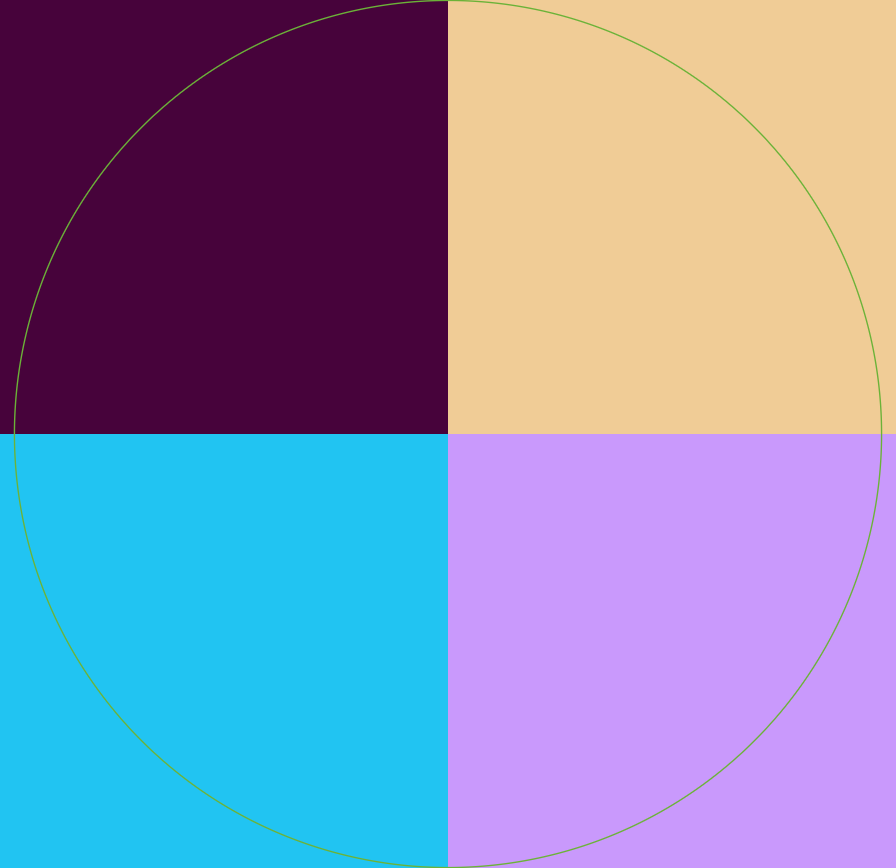
This background is drawn by a WebGL 1 fragment shader. Its source:

```glsl
precision highp float;

// Four flat colour quadrants meeting at the canvas centre, with a thin
// green circle spanning the full height. Signed distances in units of the
// canvas height give antialiased edges for both the split and the ring.

uniform vec2 u_resolution;

const vec3 PLUM = vec3(0.28, 0.01, 0.23);
const vec3 SAND = vec3(0.94, 0.80, 0.59);
const vec3 CYAN = vec3(0.13, 0.77, 0.95);
const vec3 LILAC = vec3(0.79, 0.60, 0.99);
const vec3 GREEN = vec3(0.42, 0.70, 0.22);

const float RING_RADIUS = 0.4995;
const float RING_WIDTH = 0.0016;

// Coverage of the positive side of an edge, blended over one pixel.
float coverage(float dist, float pixel) {
  return clamp(dist / pixel + 0.5, 0.0, 1.0);
}

// Colour of the four quadrants around the origin.
vec3 quadrants(vec2 p, float pixel) {
  float right = coverage(p.x, pixel);
  float top = coverage(p.y, pixel);
  vec3 lower = mix(CYAN, LILAC, right);
  vec3 upper = mix(PLUM, SAND, right);
  return mix(lower, upper, top);
}

// Coverage of a circular line, keeping its weight when thinner than a pixel.
float ring(vec2 p, float radius, float width, float pixel) {
  float drawnWidth = max(width, pixel);
  float dist = 0.5 * drawnWidth - abs(length(p) - radius);
  return coverage(dist, pixel) * width / drawnWidth;
}

void main() {
  float pixel = 1.0 / u_resolution.y;
  vec2 p = (gl_FragCoord.xy - 0.5 * u_resolution) * pixel;

  vec3 color = quadrants(p, pixel);
  color = mix(color, GREEN, ring(p, RING_RADIUS, RING_WIDTH, pixel));
  gl_FragColor = vec4(color, 1.0);
}
```
